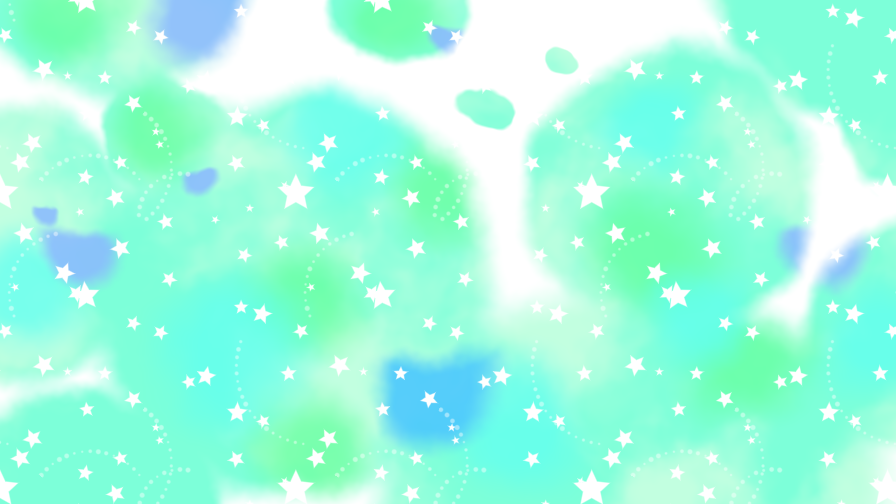
Write a WebGL 2 fragment shader that draws this background.

```glsl
#version 300 es
precision highp float;
// Watercolour washes of mint, green, cyan and blue on white paper, under stars.
// Noise-warped discs lay down the pigment; a repeating tile scatters white stars
// and dotted arcs over it. Lengths are in canvas heights.
uniform vec2 u_resolution;
out vec4 fragColor;

const vec3 PAPER = vec3(1.0);
const vec3 MINT = vec3(0.49, 1.0, 0.85);
const vec3 PALE = vec3(0.76, 1.0, 0.88);
const vec3 GREEN = vec3(0.40, 1.0, 0.62);
const vec3 CYAN = vec3(0.38, 1.0, 0.94);
const vec3 SKY = vec3(0.28, 0.77, 1.0);
const vec3 VIOLET = vec3(0.54, 0.72, 1.0);

const float WARP = 0.09;          // raggedness of the washes
const float FEATHER = 0.17;       // soft rim, as a share of the disc radius
const float TILE = 0.587;         // repeat of the star layer
const vec2 TILE_SHIFT = vec2(0.0, 0.03);
const int GRID = 6;               // star cells along one tile side
const float STAR_WAIST = 0.48;    // inner over outer star radius
const int TRAILS = 5;
const float DOT_GAP = 0.016;
const float TRAIL_ALPHA = 0.45;

// Washes as centre and radius
const vec3 DISCS[13] = vec3[](
  vec3(0.58, 0.42, 0.43), vec3(1.32, 0.63, 0.31), vec3(1.26, -0.09, 0.57),
  vec3(0.0, 0.51, 0.31), vec3(0.21, 1.09, 0.32), vec3(1.71, 1.09, 0.35),
  vec3(1.83, 0.75, 0.18), vec3(1.80, 0.33, 0.25), vec3(0.18, -0.02, 0.28),
  vec3(0.79, 0.99, 0.145), vec3(0.956, 0.782, 0.052), vec3(1.086, 0.891, 0.031),
  vec3(0.324, 0.734, 0.13));
const vec3 GREENS[8] = vec3[](
  vec3(0.60, 0.40, 0.16), vec3(0.88, 0.62, 0.14), vec3(1.48, 0.28, 0.17),
  vec3(0.61, 0.10, 0.15), vec3(0.32, 0.74, 0.13), vec3(1.30, 0.50, 0.18),
  vec3(0.14, 0.97, 0.16), vec3(0.78, 0.95, 0.13));
const vec3 CYANS[7] = vec3[](
  vec3(0.46, 0.30, 0.20), vec3(1.04, 0.15, 0.18), vec3(0.05, 0.42, 0.16),
  vec3(1.38, 0.37, 0.14), vec3(1.73, 0.33, 0.16), vec3(0.68, 0.72, 0.17),
  vec3(1.28, 0.76, 0.13));
const vec3 POOLS[7] = vec3[](
  vec3(0.86, 0.24, 0.15), vec3(0.40, 0.98, 0.14), vec3(0.17, 0.52, 0.10),
  vec3(1.62, 0.53, 0.11), vec3(0.88, 0.92, 0.045), vec3(0.41, 0.65, 0.04),
  vec3(0.10, 0.58, 0.03));

float hash(vec2 p) {
  vec3 q = fract(p.xyx * vec3(0.1031, 0.1030, 0.0973));
  q += dot(q, q.yzx + 33.33);
  return fract((q.x + q.y) * q.z);
}

float noise(vec2 p) {
  vec2 i = floor(p), f = fract(p);
  f = f * f * (3.0 - 2.0 * f);
  return mix(mix(hash(i), hash(i + vec2(1, 0)), f.x),
             mix(hash(i + vec2(0, 1)), hash(i + 1.0), f.x), f.y);
}

float fbm(vec2 p) {
  float sum = 0.0, amp = 0.5;
  for (int i = 0; i < 5; i++) {
    sum += amp * noise(p);
    p = mat2(1.6, 1.2, -1.2, 1.6) * p + 7.3;
    amp *= 0.5;
  }
  return sum;
}

// Coverage of a round wash that fades over the outer share "soft"
float wash(vec2 p, vec3 disc, float soft) {
  return 1.0 - smoothstep(disc.z * (1.0 - soft), disc.z, length(p - disc.xy));
}

// Signed distance to the edge of a five-pointed star
float star(vec2 p, float radius, float turn) {
  const float HALF = 0.628319;
  float a = abs(mod(atan(p.x, p.y) + turn + HALF, 2.0 * HALF) - HALF);
  vec2 edge = STAR_WAIST * vec2(cos(HALF), sin(HALF)) - vec2(1, 0);
  vec2 q = length(p) * vec2(cos(a), sin(a)) - vec2(radius, 0);
  return dot(q, normalize(vec2(edge.y, -edge.x)));
}

vec2 wrapTile(vec2 d) { return mod(d + 0.5 * TILE, TILE) - 0.5 * TILE; }

vec3 paint(vec2 p) {
  vec2 q = p + WARP * (vec2(fbm(p * 6.0), fbm(p * 6.0 + 41.0)) - 0.48);
  vec3 col = mix(MINT, PALE, smoothstep(0.42, 0.68, fbm(q * 3.0 + 11.0)));
  for (int i = 0; i < 8; i++) col = mix(col, GREEN, 0.75 * wash(q, GREENS[i], 0.75));
  for (int i = 0; i < 7; i++) col = mix(col, CYAN, 0.75 * wash(q, CYANS[i], 0.7));
  // Blue pools are bowls with a level top
  for (int i = 0; i < 7; i++) {
    vec3 pool = POOLS[i];
    float bowl = 1.0 - smoothstep(0.2, 0.5, (q.y - pool.y) / pool.z);
    col = mix(col, i == 0 ? SKY : VIOLET, 0.85 * bowl * wash(q, pool, 0.5));
  }
  float bare = 1.0;
  for (int i = 0; i < 13; i++) bare *= 1.0 - wash(q, DISCS[i], FEATHER);
  return mix(col, PAPER, bare);
}

float starLayer(vec2 p, float aa) {
  float d = min(star(wrapTile(p), 0.038, 0.0),
                star(wrapTile(p - vec2(0.17, -0.204)), 0.029, 0.1));
  for (int i = 0; i < GRID * GRID; i++) {
    vec2 id = vec2(i % GRID, i / GRID);
    vec2 jitter = vec2(hash(id + 3.7), hash(id + 19.1));
    float pick = hash(id + 52.3);
    float radius = pick < 0.25 ? 0.008 : mix(0.011, 0.022, pick);
    vec2 at = (id + jitter) * TILE / float(GRID);
    d = min(d, star(wrapTile(p - at), radius, hash(id + 71.9) - 0.5));
  }
  float ink = 1.0 - smoothstep(-aa, aa, d);
  // Dotted arcs
  for (int i = 0; i < TRAILS; i++) {
    vec2 id = vec2(i, 5);
    vec2 v = wrapTile(p - TILE * vec2(hash(id + 8.2), hash(id + 27.6)));
    float radius = mix(0.08, 0.17, hash(id + 33.4));
    float a = mod(atan(v.y, v.x) + 6.2832 * hash(id + 61.5), 6.2832);
    float s = a * radius / DOT_GAP;
    float size = mix(0.002, 0.005, hash(vec2(floor(s), i)));
    float dotDist = length(vec2(length(v) - radius, (fract(s) - 0.5) * DOT_GAP)) - size;
    ink = max(ink, TRAIL_ALPHA * step(a, 1.9) * (1.0 - smoothstep(-aa, aa, dotDist)));
  }
  return ink;
}

void main() {
  vec2 p = gl_FragCoord.xy / u_resolution.y;
  float aa = max(0.0018, 0.7 / u_resolution.y);
  fragColor = vec4(mix(paint(p), PAPER, starLayer(p - TILE_SHIFT, aa)), 1.0);
}
```
